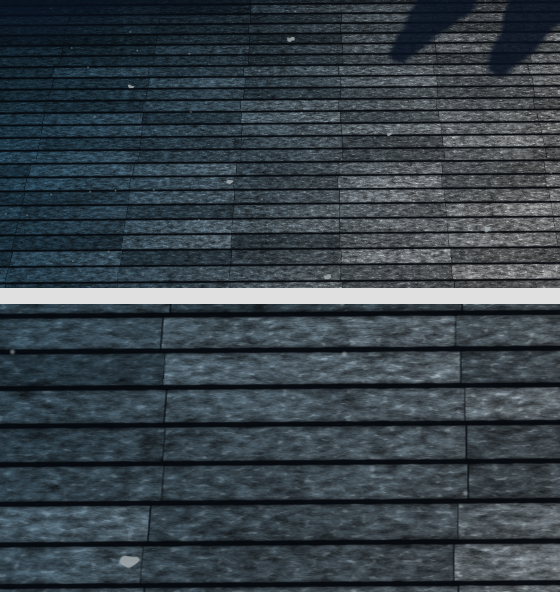
Top: the whole. Bottom: its middle third, enlarged.
Write a Shadertoy shader that draws this texture.

```glsl
// Weathered deck of long planks in mild perspective, lit from the right, with soft shadows and pale stains.

// Layout, in units of canvas height, y pointing down
const float ROW_DENSITY = 272.3;   // plank rows per unit of inverse depth
const float ROW_PHASE   = 0.3292;
const float ROW_HORIZON = 2.99;    // distance of the horizon above the canvas
const float ROW_TILT    = 0.007;
const float JOINT_X       = 1.182; // joint line that runs straight down
const float JOINT_SPREAD  = 0.08;
const float JOINT_HORIZON = 3.88;
const float JOINT_JITTER  = 0.05;
const float SEAM_HALF  = 0.0029;
const float JOINT_HALF = 0.0011;

// Wear
const vec2  GRAIN_SCALE    = vec2(13.0, 5.0); // per plank length, per plank width
const float GRAIN_CONTRAST = 0.95;
const float PLANK_CONTRAST = 0.48;
const int   STAIN_COUNT    = 6;
const float SPECK_CELLS    = 14.0;
const float SPECK_CHANCE   = 0.07;

const vec3 COOL_WOOD = vec3(0.105, 0.195, 0.250);
const vec3 WARM_WOOD = vec3(0.370, 0.375, 0.380);
const vec3 SEAM_COLOR   = vec3(0.018, 0.034, 0.055);
const vec3 SHADOW_COLOR = vec3(0.030, 0.065, 0.125);
const vec3 STAIN_COLOR  = vec3(0.64, 0.67, 0.68);

float hash(vec2 p) {
    vec3 q = fract(vec3(p.xyx) * 0.1031);
    q += dot(q, q.yzx + 33.33);
    return fract((q.x + q.y) * q.z);
}

float cornerSlope(vec2 cell, vec2 offset) {
    float angle = 6.28319 * hash(cell);
    return dot(vec2(cos(angle), sin(angle)), offset);
}

// Gradient noise, roughly -0.7 to 0.7
float noise(vec2 p) {
    vec2 i = floor(p), f = fract(p);
    vec2 u = f * f * f * (f * (f * 6.0 - 15.0) + 10.0);
    vec2 e = vec2(0.0, 1.0);
    return mix(mix(cornerSlope(i, f), cornerSlope(i + e.yx, f - e.yx), u.x),
               mix(cornerSlope(i + e.xy, f - e.xy), cornerSlope(i + 1.0, f - 1.0), u.x), u.y);
}

float fbm(vec2 p) {
    float sum = 0.0, amplitude = 0.6;
    for (int i = 0; i < 4; i++) {
        sum += amplitude * noise(p);
        p = p * 2.03 + 17.3;
        amplitude *= 0.65;
    }
    return sum;
}

// Distance to a capsule whose radius shrinks from ra to rb
float taperedCapsule(vec2 p, vec2 a, vec2 b, float ra, float rb) {
    vec2 ab = b - a;
    float t = clamp(dot(p - a, ab) / dot(ab, ab), 0.0, 1.0);
    return length(p - a - ab * t) - mix(ra, rb, t);
}

// Antialiased coverage of the region where d < 0
float cover(float d, float blur) {
    return 1.0 - smoothstep(-blur, blur, d);
}

void mainImage(out vec4 fragColor, in vec2 fragCoord) {
    float pixel = 1.0 / iResolution.y;
    vec2 p = vec2(fragCoord.x, iResolution.y - fragCoord.y) * pixel;

    // Plank coordinates
    float depth = p.y + ROW_TILT * (p.x - 0.97) + ROW_HORIZON;
    float across = ROW_DENSITY * (ROW_PHASE - 1.0 / depth);
    float rowHeight = depth * depth / ROW_DENSITY;
    float row = floor(across);
    float plankLength = JOINT_SPREAD * (p.y + JOINT_HORIZON);
    float along = (p.x - JOINT_X) / plankLength + JOINT_JITTER * (hash(vec2(row, 5.0)) - 0.5);
    vec2 plank = vec2(floor(along), row) + 40.0;
    float tone = hash(plank);

    // Light grows from cool left to warm right; the top stays dim
    float sun = smoothstep(-0.1, 2.1, p.x + 0.45 * (p.y - 0.5) + 0.25 * (tone - 0.5));
    vec3 color = mix(COOL_WOOD, WARM_WOOD, sun);
    color *= mix(0.65, 1.0, smoothstep(0.0, 0.5, p.y + 0.08 * p.x));
    color *= 1.0 + PLANK_CONTRAST * (tone - 0.5);

    // Grain, blotches and bleached fibres
    vec2 grainPos = vec2(along, across) * GRAIN_SCALE + 50.0 * hash(plank + 9.0);
    float grain = fbm(grainPos);
    float blotch = fbm(p * vec2(5.0, 9.0) + 3.0);
    color *= max(0.25, 1.0 + GRAIN_CONTRAST * grain + 0.35 * blotch);
    float fibre = smoothstep(0.15, 0.6, noise(grainPos * vec2(2.5, 2.0) + 80.0) + 0.4 * grain);
    color += 0.13 * fibre * (0.3 + sun);

    // Seams between rows and thin joints between plank ends
    float seamDist = abs(across - round(across)) * rowHeight + 0.0008 * noise(p * vec2(60.0, 9.0));
    color *= 1.0 - 0.3 * cover(seamDist - 0.005, 0.004);
    color = mix(color, SEAM_COLOR, 0.95 * cover(seamDist - SEAM_HALF, max(0.0012, 0.7 * pixel)));
    float jointDist = abs(along - round(along)) * plankLength;
    float jointInk = 0.35 + 0.4 * hash(vec2(round(along), row) + 70.0);
    color = mix(color, SEAM_COLOR, jointInk * cover(jointDist - JOINT_HALF, max(0.001, 0.7 * pixel)));

    // Large pale stains with ragged edges
    for (int i = 0; i < STAIN_COUNT; i++) {
        float k = float(i);
        vec2 center = vec2(0.4 + 1.45 * fract(0.42 + 0.618 * k), 0.136 + 0.165 * k);
        float radius = mix(0.006, 0.014, hash(vec2(k, 3.0)));
        float d = length((p - center) * vec2(1.0, 1.5)) - radius + 0.012 * noise(p * 75.0 + k);
        color = mix(color, STAIN_COLOR, 0.85 * cover(d, 0.002 + 0.5 * pixel));
    }

    // Small specks, at most one per cell
    vec2 cell = floor(p * SPECK_CELLS);
    vec2 speck = (cell + 0.2 + 0.6 * vec2(hash(cell + 21.0), hash(cell + 47.0))) / SPECK_CELLS;
    float speckShown = step(hash(cell + 11.0), SPECK_CHANCE);
    color = mix(color, STAIN_COLOR, 0.6 * speckShown * cover(length(p - speck) - 0.0025, 0.0015 + 0.5 * pixel));

    // Cast shadows: two limbs at upper right, a soft veil in the upper left corner
    float limbs = min(taperedCapsule(p, vec2(1.56, -0.02), vec2(1.39, 0.185), 0.095, 0.034),
                      taperedCapsule(p, vec2(1.88, 0.0), vec2(1.737, 0.225), 0.11, 0.042));
    float shade = 0.85 * cover(limbs + 0.015 * noise(p * 14.0), 0.014);
    float veil = 1.0 - smoothstep(0.0, 0.28, p.y + 0.2 * p.x + 0.06 * noise(p * 6.0));
    color = mix(color, SHADOW_COLOR, max(shade, 0.8 * veil));

    fragColor = vec4(clamp(color, 0.0, 1.0), 1.0);
}
```
